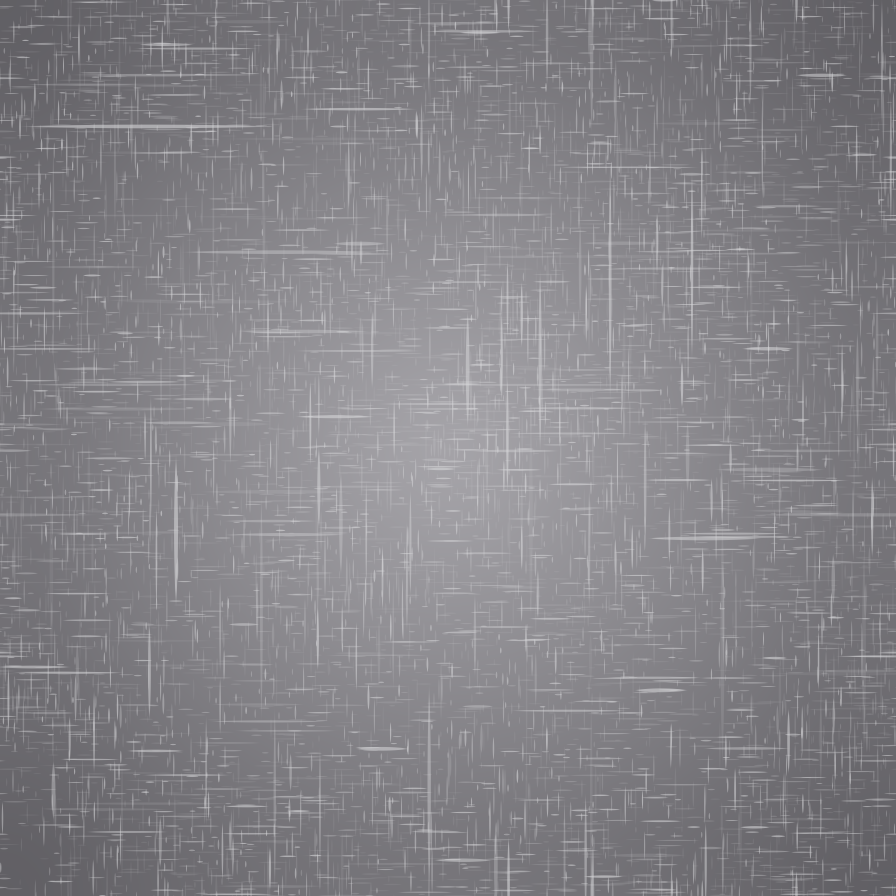
Give the GLSL for this texture, as a WebGL 2 fragment shader.

```glsl
#version 300 es
precision highp float;
// Grey woven linen: crossed pale tapered threads over a soft central glow, tiling.

#define GLOW_LEVEL 0.668
#define GLOW_FALLOFF 0.45
#define TINT vec3(0.0, -0.006, 0.013)
#define THREAD_COLOR vec3(0.84, 0.84, 0.85)
#define OPACITY_MIN 0.08
#define OPACITY_MAX 0.62
#define HALF_WIDTH 0.0023
#define DENSITY 0.27
#define DENSITY_STEP 0.12
#define CLUMPS 9.0
#define LAYERS 4

uniform vec2 u_resolution;
out vec4 fragColor;

// Integer hash: three random values in 0..1
vec3 hash3(ivec3 key) {
    uvec3 v = uvec3(key) * 1664525u + 1013904223u;
    v.x += v.y * v.z; v.y += v.z * v.x; v.z += v.x * v.y;
    v ^= v >> 16u;
    v.x += v.y * v.z; v.y += v.z * v.x; v.z += v.x * v.y;
    return vec3(v >> 8u) / 16777216.0;
}

// Value noise that wraps on the unit square
float wrapNoise(vec2 p, float cells, int seed) {
    vec2 base = floor(p * cells);
    vec2 f = smoothstep(0.0, 1.0, p * cells - base);
    ivec2 a = ivec2(mod(base, cells));
    ivec2 b = ivec2(mod(base + 1.0, cells));
    float low = mix(hash3(ivec3(a, seed)).x, hash3(ivec3(b.x, a.y, seed)).x, f.x);
    float high = mix(hash3(ivec3(a.x, b.y, seed)).x, hash3(ivec3(b, seed)).x, f.x);
    return mix(low, high, f.y);
}

// Share of one pixel covered by a line of the given half width
float lineCoverage(float dist, float halfWidth, float pixel) {
    float inner = min(dist + 0.5 * pixel, halfWidth) - max(dist - 0.5 * pixel, -halfWidth);
    return clamp(inner / pixel, 0.0, 1.0);
}

// Light let through by one layer of threads running along x
float threadLayer(vec2 p, vec2 grid, float halfWidth, float density, float pixel, int seed) {
    float through = 1.0;
    vec2 home = floor(p * grid);
    for (int j = -1; j <= 1; j++) {
        for (int i = -1; i <= 1; i++) {
            vec2 cell = home + vec2(i, j);
            ivec2 id = ivec2(mod(cell, grid));
            vec3 place = hash3(ivec3(id, seed));
            vec3 form = hash3(ivec3(id, seed + 50));
            vec2 center = (cell + place.xy) / grid;
            float clump = mix(0.45, 1.55, wrapNoise(fract(center), CLUMPS, 7));
            if (place.z > density * clump) continue;
            float halfLength = mix(0.15, 0.75, form.x * form.x) / grid.x;
            vec2 offset = p - center;
            float t = abs(offset.x) / halfLength;
            if (t >= 1.0) continue;
            float taper = 1.0 - t * t;
            float width = halfWidth * mix(0.5, 1.0, form.z) * taper;
            float opacity = mix(OPACITY_MIN, OPACITY_MAX, form.y * form.y);
            float fade = smoothstep(0.0, 0.5, taper);
            through *= 1.0 - opacity * fade * lineCoverage(offset.y, width, pixel);
        }
    }
    return through;
}

// Radial glow whose slope flattens at the canvas edge
float glow(vec2 p) {
    vec2 q = abs(p - 0.5);
    vec2 bend = max(q - 0.4, 0.0);
    q -= bend * bend / 0.2;
    return GLOW_LEVEL - GLOW_FALLOFF * sqrt(dot(q, q) + 0.003);
}

void main() {
    vec2 p = gl_FragCoord.xy / u_resolution;
    float pixel = 1.0 / min(u_resolution.x, u_resolution.y);

    // Long broad threads first, then shorter and finer ones
    float through = 1.0;
    for (int k = 0; k < LAYERS; k++) {
        float level = float(k);
        vec2 grid = vec2(5.0 * exp2(level), 32.0 * (level + 1.0));
        grid = floor(grid + 0.5);
        float width = HALF_WIDTH / (1.0 + 0.55 * level);
        float density = DENSITY + DENSITY_STEP * level;
        through *= threadLayer(p, grid, width, density, pixel, 100 + k);
        through *= threadLayer(p.yx, grid, width, density, pixel, 200 + k);
    }

    vec3 ground = glow(p) + TINT;
    fragColor = vec4(mix(THREAD_COLOR, ground, through), 1.0);
}
```
